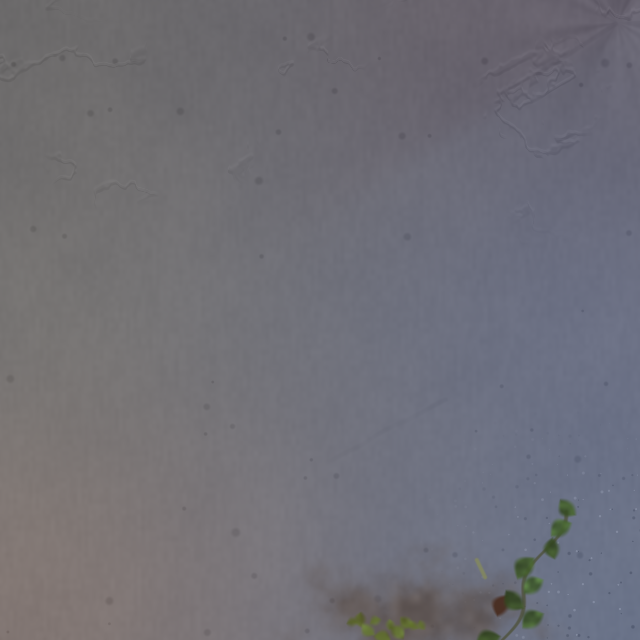
Reproduce this texture procedurally as a WebGL 2 fragment shader.

```glsl
#version 300 es
precision highp float;

#define MOTTLE 0.030
#define GRAIN 0.012
#define CRACK_DEPTH 0.035
#define CREASE_HUB vec2(0.965, 0.965)
#define STAIN_CENTER vec2(0.655, 0.035)
#define STEM_LEAVES 8
#define GROUND_LEAVES 10
#define LEAF_SIZE 0.019
#define LEAF_BLUR 0.005

uniform vec2 u_resolution;
out vec4 outColor;

float hash(vec2 p) {
    vec3 q = fract(p.xyx * vec3(0.1031, 0.1030, 0.0973));
    q += dot(q, q.yzx + 33.33);
    return fract((q.x + q.y) * q.z);
}

float noise(vec2 p) {
    vec2 i = floor(p), f = fract(p);
    f = f * f * (3.0 - 2.0 * f);
    return mix(mix(hash(i), hash(i + vec2(1, 0)), f.x),
               mix(hash(i + vec2(0, 1)), hash(i + vec2(1, 1)), f.x), f.y);
}

float fbm(vec2 p) {
    float sum = 0.0, gain = 0.5;
    for (int i = 0; i < 5; i++) {
        sum += gain * noise(p);
        p = mat2(1.6, 1.2, -1.2, 1.6) * p + 7.3;
        gain *= 0.5;
    }
    return sum;
}

float segment(vec2 p, vec2 a, vec2 b) {
    vec2 d = b - a;
    return length(p - a - d * clamp(dot(p - a, d) / dot(d, d), 0.0, 1.0));
}

// Broad light across the plaster: three rows blended upward
vec3 wallLight(vec2 p) {
    float right = smoothstep(0.0, 1.0, p.x);
    vec3 low = mix(vec3(0.515, 0.470, 0.455), vec3(0.415, 0.450, 0.535), right);
    vec3 mid = mix(vec3(0.465, 0.455, 0.450), vec3(0.420, 0.440, 0.520), right);
    vec3 top = mix(vec3(0.425, 0.418, 0.420), vec3(0.410, 0.400, 0.450), right);
    return mix(mix(low, mid, smoothstep(0.0, 0.55, p.y)), top, smoothstep(0.45, 1.0, p.y));
}

// Thin broken outlines of lifted paint, mostly in the upper part
float cracks(vec2 p) {
    vec2 q = p * vec2(5.0, 9.0) + 1.5 * fbm(p * 9.0);
    float field = fbm(q);
    float line = 1.0 - smoothstep(0.002, 0.022, abs(field - 0.5));
    float patches = smoothstep(0.48, 0.68, noise(p * vec2(6.0, 8.0) + 4.0));
    return line * patches * smoothstep(0.5, 0.78, p.y);
}

// Scattered round specks, one candidate in each cell
float specks(vec2 p, float cells, float density) {
    vec2 q = p * cells, id = floor(q);
    vec2 center = 0.3 + 0.4 * vec2(hash(id + 3.1), hash(id + 8.7));
    float radius = mix(0.08, 0.26, hash(id + 5.5));
    return step(hash(id), density) * (1.0 - smoothstep(0.3 * radius, radius, length(fract(q) - center)));
}

vec2 stem(float t) {
    return vec2(0.785 + 0.095 * t + 0.012 * sin(9.0 * t), 0.2 * t);
}

// Coverage of a pointed leaf
float leaf(vec2 p, float angle, float size) {
    float c = cos(angle), s = sin(angle);
    p = mat2(c, -s, s, c) * p / size;
    p.y += 0.2 * p.x * p.x;
    float d = abs(p.y) - 0.68 * (1.0 - p.x * p.x);
    float blur = LEAF_BLUR / size;
    return (1.0 - smoothstep(-blur, blur, d)) * (1.0 - smoothstep(1.0, 1.3, abs(p.x)));
}

vec3 leafColor(vec2 p, float tone) {
    vec3 green = mix(vec3(0.21, 0.29, 0.13), vec3(0.34, 0.49, 0.25), tone);
    return green * (0.75 + 0.5 * noise(p * 95.0));
}

void main() {
    vec2 p = gl_FragCoord.xy / u_resolution;
    vec3 color = wallLight(p);

    // Shadow above the diagonal crease, and short folds around its hub
    vec2 h = p - CREASE_HUB;
    float above = h.y - 0.62 * h.x + 0.03 * (fbm(p * 8.0) - 0.5);
    float shade = smoothstep(-0.05, 0.02, above) * smoothstep(0.35, 0.75, p.x);
    color -= shade * vec3(0.012, 0.022, 0.025);
    float reach = length(h);
    float folds = noise(vec2(atan(h.y, -h.x) * 5.0, 2.0)) - 0.5;
    color += 0.07 * folds * smoothstep(0.0, 0.03, reach) * (1.0 - smoothstep(0.04, 0.25, reach));
    float crease = segment(p + 0.005 * noise(p * 40.0), CREASE_HUB, vec2(0.84, 0.885));
    color -= 0.022 * (1.0 - smoothstep(0.001, 0.006, crease));

    // Plaster mottling, faint upright weave and flaking
    color += MOTTLE * (fbm(p * 7.0) - 0.48) * vec3(1.1, 1.0, 0.8);
    color += GRAIN * (noise(p * vec2(170.0, 45.0)) + noise(p * 120.0) - 1.0);
    color += CRACK_DEPTH * (0.6 * cracks(p - vec2(0.0, 0.005)) - cracks(p));
    color -= 0.05 * specks(p, 26.0, 0.07);
    float corner = smoothstep(0.6, 0.95, p.x) * (1.0 - smoothstep(0.15, 0.4, p.y));
    color += corner * (0.09 * specks(p, 75.0, 0.12) - 0.08 * specks(p + 0.37, 60.0, 0.18));
    float scratch = segment(p + 0.01 * noise(p * 25.0), vec2(0.51, 0.28), vec2(0.70, 0.38));
    color -= 0.02 * noise(p * 30.0) * (1.0 - smoothstep(0.001, 0.006, scratch));

    // Earth stain at the foot of the wall
    float spread = length((p - STAIN_CENTER) / vec2(0.19, 0.10)) + 0.9 * (fbm(p * 20.0) - 0.5);
    float stain = 1.0 - smoothstep(0.1, 1.15, spread);
    color = mix(color, vec3(0.35, 0.29, 0.25) + 0.1 * (noise(p * 60.0) - 0.5), 0.65 * stain);

    // Low growth
    for (int i = 0; i < GROUND_LEAVES; i++) {
        vec2 id = vec2(float(i), 17.0);
        vec2 at = vec2(0.55 + 0.012 * float(i), 0.032 * hash(id));
        float cover = leaf(p - at, 6.28 * hash(id + 4.0), LEAF_SIZE * mix(0.4, 0.8, hash(id + 9.0)));
        color = mix(color, leafColor(p, hash(id + 2.0)) + vec3(0.08, 0.03, -0.06), 0.75 * cover);
    }

    // Climbing sprig: stem, dry patch and alternating leaves
    float along = clamp(p.y / 0.2, 0.0, 1.0);
    float stalk = length(p - stem(along));
    color = mix(color, vec3(0.29, 0.30, 0.19), 0.7 * (1.0 - smoothstep(0.001, 0.005, stalk)));
    color = mix(color, vec3(0.27, 0.15, 0.09), 0.85 * leaf(p - vec2(0.782, 0.055), 1.1, 0.018));
    for (int i = 0; i < STEM_LEAVES; i++) {
        vec2 id = vec2(float(i), 41.0);
        float side = mod(float(i), 2.0) * 2.0 - 1.0;
        float t = float(i) / float(STEM_LEAVES - 1);
        vec2 at = stem(t) + vec2(side * 0.024 * (1.0 - t), 0.006 * hash(id));
        float cover = leaf(p - at, 0.4 + 2.2 * hash(id + 6.0), LEAF_SIZE * mix(0.7, 1.1, hash(id + 1.0)));
        color = mix(color, leafColor(p, hash(id + 3.0) * (1.0 - 0.5 * t)), 0.9 * cover);
    }
    float tendril = segment(p, vec2(0.745, 0.125), vec2(0.758, 0.098));
    color = mix(color, vec3(0.52, 0.54, 0.36), 0.8 * (1.0 - smoothstep(0.001, 0.005, tendril)));

    outColor = vec4(color, 1.0);
}
```
